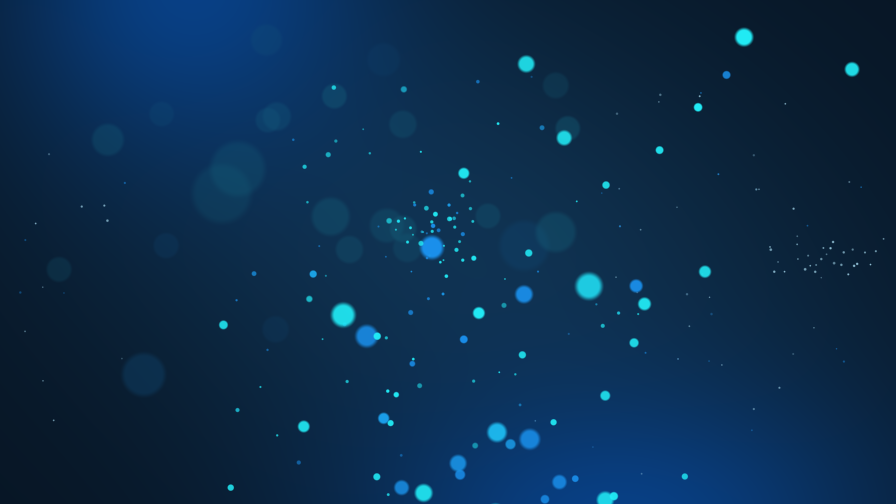
A Shadertoy shader for this background:

```glsl
// Drifting blue particles: a dark navy field with a diagonal haze and two blue
// glows, covered by hashed clusters of soft discs, from large faint bokeh down
// to cyan lights and pale specks. Lengths are in canvas heights.

const float ASPECT = 16.0 / 9.0;

// Background colours
const vec3 NIGHT = vec3(0.027, 0.080, 0.137);
const vec3 HAZE  = vec3(0.060, 0.197, 0.318);
const vec3 GLOW  = vec3(0.030, 0.260, 0.550);

// Particle colours
const vec3 CYAN  = vec3(0.130, 0.930, 0.970);
const vec3 AZURE = vec3(0.100, 0.560, 0.920);
const vec3 TEAL  = vec3(0.080, 0.400, 0.500);
const vec3 SLATE = vec3(0.060, 0.290, 0.470);
const vec3 PALE  = vec3(0.650, 0.850, 0.930);

// Background layout
const vec2 HAZE_CENTRE = vec2(0.92, 0.50);
const vec2 HAZE_SIZE   = vec2(0.86, 0.55);
const float HAZE_TILT  = -0.44;
const vec2 TOP_GLOW    = vec2(0.38, 1.03);
const vec2 TOP_SIZE    = vec2(0.36, 0.34);
const vec2 BOTTOM_GLOW = vec2(1.23, -0.04);
const vec2 BOTTOM_SIZE = vec2(0.50, 0.27);

// Particle focus
const vec2 FOCUS = vec2(0.855, 0.545);
const vec2 CORE_LIGHT = vec2(0.857, 0.509);
const float CORE_RADIUS = 0.022;

vec2 hash2(float n) {
    return fract(sin(vec2(n, n + 17.3) * vec2(127.1, 311.7)) * 43758.55);
}

// Elliptical gaussian falloff
float falloff(vec2 offset, vec2 size) {
    vec2 q = offset / size;
    return exp(-dot(q, q));
}

// Disc whose edge is never sharper than one screen pixel
float disc(vec2 offset, float radius, float softness) {
    float edge = max(radius * softness, 0.8 / iResolution.y);
    return 1.0 - smoothstep(radius - edge, radius + edge, length(offset));
}

// Blends a cluster of discs, densest at its centre, over the given colour
vec3 scatter(vec3 colour, vec2 p, int count, float seed, vec2 centre, vec2 spread,
             vec2 radii, float softness, vec2 opacity, vec3 tintA, vec3 tintB) {
    for (int i = 0; i < count; i++) {
        float id = seed + float(i) * 1.37;
        vec2 position = centre + spread * (hash2(id) + hash2(id + 41.7) - 1.0);
        vec2 look = hash2(id + 83.1);
        vec2 shade = hash2(id + 127.9);
        float radius = mix(radii.x, radii.y, look.x * look.x);
        vec3 tint = mix(tintA, tintB, smoothstep(0.55, 0.75, look.y));
        float alpha = mix(opacity.x, opacity.y, shade.x);
        colour = mix(colour, tint, alpha * disc(p - position, radius, softness));
    }
    return colour;
}

vec3 background(vec2 p) {
    vec2 along = vec2(cos(HAZE_TILT), sin(HAZE_TILT));
    vec2 d = p - HAZE_CENTRE;
    vec2 tilted = vec2(dot(d, along), dot(d, vec2(-along.y, along.x)));
    vec3 colour = mix(NIGHT, HAZE, falloff(tilted, HAZE_SIZE));
    colour = mix(colour, GLOW, 0.92 * falloff(p - TOP_GLOW, TOP_SIZE));
    return mix(colour, GLOW, 0.92 * falloff(p - BOTTOM_GLOW, BOTTOM_SIZE));
}

void mainImage(out vec4 fragColor, in vec2 fragCoord) {
    vec2 p = (fragCoord - 0.5 * iResolution.xy) / iResolution.y + 0.5 * vec2(ASPECT, 1.0);
    vec3 colour = background(p);

    // Faint bokeh, mostly left of the focus
    colour = scatter(colour, p, 24, 3.0, vec2(0.60, 0.60), vec2(0.65, 0.42),
                     vec2(0.024, 0.058), 0.16, vec2(0.15, 0.42), TEAL, SLATE);

    // Pale specks: a wide field, a dense streak at the right, a few at the left
    colour = scatter(colour, p, 45, 211.0, vec2(1.40, 0.45), vec2(0.50, 0.48),
                     vec2(0.0012, 0.0024), 0.5, vec2(0.3, 0.8), PALE, AZURE);
    colour = scatter(colour, p, 28, 307.0, vec2(1.66, 0.49), vec2(0.16, 0.05),
                     vec2(0.0014, 0.0026), 0.5, vec2(0.4, 0.9), PALE, PALE);
    colour = scatter(colour, p, 18, 401.0, vec2(0.12, 0.48), vec2(0.30, 0.40),
                     vec2(0.0012, 0.0024), 0.5, vec2(0.3, 0.8), PALE, AZURE);

    // Small sparks around the middle and tightly at the focus
    colour = scatter(colour, p, 60, 503.0, vec2(0.85, 0.45), vec2(0.48, 0.52),
                     vec2(0.0015, 0.0062), 0.35, vec2(0.5, 1.0), CYAN, AZURE);
    colour = mix(colour, AZURE, disc(p - CORE_LIGHT, CORE_RADIUS, 0.25));
    colour = scatter(colour, p, 36, 607.0, FOCUS, vec2(0.11, 0.09),
                     vec2(0.0016, 0.0055), 0.35, vec2(0.6, 1.0), CYAN, AZURE);

    // Bright lights: a wide field, then a denser drift along the bottom
    colour = scatter(colour, p, 24, 701.0, vec2(0.98, 0.50), vec2(0.85, 0.50),
                     vec2(0.007, 0.027), 0.25, vec2(0.85, 1.0), CYAN, AZURE);
    colour = scatter(colour, p, 26, 809.0, vec2(0.95, 0.07), vec2(0.70, 0.20),
                     vec2(0.006, 0.020), 0.25, vec2(0.8, 1.0), CYAN, AZURE);

    fragColor = vec4(colour, 1.0);
}
```
